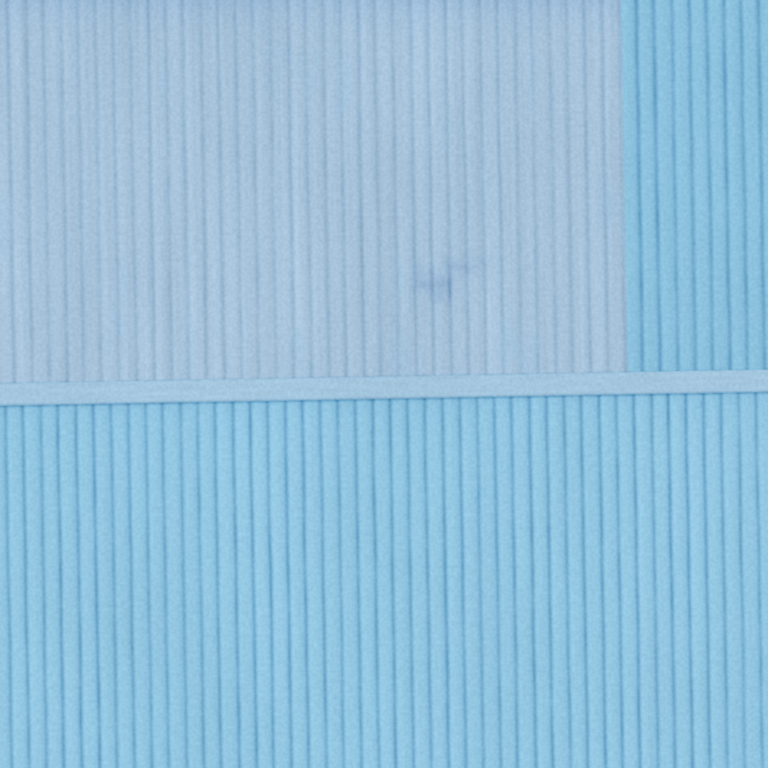
Write a Shadertoy shader that draws this texture.

```glsl
// Draws weathered blue ribbed cladding: a faded upper panel, a fresher strip, a trim band and a lower panel.

vec2 hash2(vec2 p) {
    vec3 q = fract(vec3(p.xyx) * vec3(0.1031, 0.1030, 0.0973));
    q += dot(q, q.yzx + 33.33);
    return fract((q.xx + q.yz) * q.zy);
}

// Gradient noise, roughly -0.7 to 0.7
float cornerNoise(vec2 cell, vec2 f, vec2 corner) {
    float angle = 6.2832 * hash2(cell + corner).x;
    return dot(vec2(cos(angle), sin(angle)), f - corner);
}

float noise(vec2 p) {
    vec2 cell = floor(p), f = p - cell;
    vec2 u = f * f * f * (f * (f * 6.0 - 15.0) + 10.0);
    float low = mix(cornerNoise(cell, f, vec2(0, 0)), cornerNoise(cell, f, vec2(1, 0)), u.x);
    float high = mix(cornerNoise(cell, f, vec2(0, 1)), cornerNoise(cell, f, vec2(1, 1)), u.x);
    return mix(low, high, u.y);
}

float fbm(vec2 p) {
    float sum = 0.0, gain = 0.6;
    for (int i = 0; i < 4; i++) {
        sum += gain * noise(p);
        p = p * 2.03 + 17.0;
        gain *= 0.5;
    }
    return sum;
}

// Soft line of the given half width
float line(float d, float halfWidth) {
    return exp(-d * d / (halfWidth * halfWidth));
}

// Soft elliptical spot
float spot(vec2 d, vec2 radius) {
    d /= radius;
    return exp(-dot(d, d));
}

// x: dark groove, y: lit rib flank, z: random value of the groove
vec3 ribs(float across, float along, float halfWidth, float seed) {
    float id = floor(across + 0.5);
    vec2 rnd = hash2(vec2(id + 7.0, seed));
    float d = across - id - (rnd.x - 0.5) * 0.06 - 0.05 * noise(vec2(id * 3.7, along * 9.0 + seed));
    float strength = 0.75 + 0.3 * rnd.y + 0.45 * noise(vec2(id * 5.3 + seed, along * 22.0));
    float groove = line(d, halfWidth) + 0.22 * line(d + 0.10, 0.24);
    return vec3(groove * strength, line(d - 0.24, 0.12), rnd.y);
}

void mainImage(out vec4 fragColor, in vec2 fragCoord) {
    vec2 uv = fragCoord / iResolution.xy;
    float px = 1.0 / iResolution.y;

    // The cladding leans slightly: x runs across the ribs, y along them
    vec2 p = vec2(uv.x - 0.018 * (1.0 - uv.y), uv.y - 0.018 * uv.x);
    float ribX = p.x * 44.0 + 0.10;
    float clouds = fbm(p * vec2(5.0, 3.5) + 3.0);
    float streaks = noise(vec2(p.x * 85.0, p.y * 2.5)) + 0.6 * noise(vec2(p.x * 190.0, p.y * 5.0));

    // Lower panel
    vec3 lowerRib = ribs(ribX, p.y, 0.115, 2.0);
    vec3 lower = vec3(0.578, 0.782, 0.888) + 0.020 * clouds + 0.010 * streaks;
    lower += 0.012 * lowerRib.y + 0.010 * (lowerRib.z - 0.5);
    lower -= vec3(0.122, 0.103, 0.078) * lowerRib.x;
    lower -= vec3(0.03, 0.025, 0.015) * exp((p.y - 0.4714) * 90.0);

    // Faded upper panel, with blue showing through in patches
    vec3 upperRib = ribs(ribX + 0.45, p.y, 0.13, 9.0);
    vec3 faded = vec3(0.660, 0.770, 0.863) + 0.026 * clouds + 0.028 * streaks;
    faded += 0.010 * upperRib.y + 0.014 * (upperRib.z - 0.5);
    faded -= vec3(0.064, 0.052, 0.042) * upperRib.x;
    float bare = smoothstep(0.12, 0.5, fbm(p * vec2(16.0, 5.0) + 41.0) + 0.25 * streaks);
    faded = mix(faded, vec3(0.60, 0.75, 0.86), 0.4 * bare);
    faded -= vec3(0.045, 0.033, 0.018) * exp((uv.y - 1.0) * 45.0);

    // Smudge and short scratch
    vec2 s = p + 0.024 * vec2(noise(p * 38.0), noise(p * 38.0 + 50.0));
    float smudge = spot(s - vec2(0.560, 0.619), vec2(0.022, 0.016));
    smudge += 0.8 * spot(s - vec2(0.598, 0.643), vec2(0.018, 0.013));
    smudge += spot(p - vec2(0.579, 0.612), vec2(0.0022, 0.016));
    faded -= vec3(0.070, 0.058, 0.034) * smudge;

    // Fresher strip at the right
    vec3 strip = vec3(0.552, 0.760, 0.870) + 0.025 * clouds + 0.014 * streaks;
    strip += 0.012 * upperRib.y;
    strip -= vec3(0.110, 0.092, 0.068) * upperRib.x;
    vec3 upper = mix(faded, strip, smoothstep(-0.0015 - px, 0.0015 + px, p.x - 0.8085));

    // Trim band with a worn upper edge and a shadowed lower edge
    vec3 band = vec3(0.642, 0.780, 0.875) + 0.025 * noise(p * vec2(14.0, 160.0)) + 0.02 * clouds;
    float edgeWear = 0.7 + 0.9 * noise(vec2(p.x * 60.0, 4.0));

    vec3 color = mix(lower, band, smoothstep(-px, px, p.y - 0.4714));
    color = mix(color, upper, smoothstep(-px, px, p.y - 0.5010));
    color -= vec3(0.065, 0.043, 0.030) * line(p.y - 0.5010, 0.0018) * edgeWear;
    color -= vec3(0.165, 0.125, 0.095) * line(p.y - 0.4714, 0.0023) * (0.5 + 0.5 * edgeWear);

    // Fine grain
    color += 0.032 * noise(uv * 235.0) + 0.020 * noise(uv * 120.0 + 9.0);
    fragColor = vec4(clamp(color, 0.0, 1.0), 1.0);
}
```
